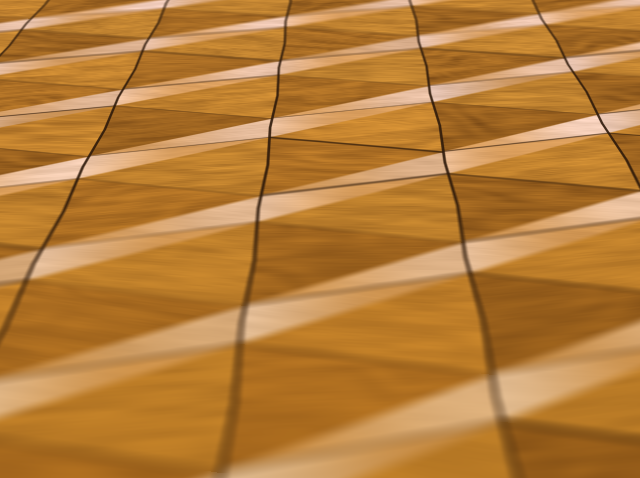
Give the GLSL for this pattern, as a Shadertoy shader.

```glsl
// Faceted teak panels seen at a low angle, receding to a horizon above the frame.
// Each column is a strip of triangles zigzagging between its two seams; every
// next column is shifted down. Blur grows away from a focus line.
#define HORIZON 0.697      // horizon height above the top edge
#define VANISH_X 0.706     // vanishing point across, in canvas heights
#define COLUMN_WIDTH 0.363 // column width per unit of depth
#define ROW_SCALE 6.453    // density of rows in depth
#define ROW_SHIFT 0.47     // offset between neighbouring columns
#define FOCUS_Y 0.27       // sharpest line, measured from the top
#define NEAR_BLUR 0.033
#define FAR_BLUR 0.013
#define SEAM_HALF 0.008    // half width of the column seams, in columns
#define GAP_HALF 0.011     // half width of the row gaps, in rows
#define GRAIN 0.30

const vec3 DARK = vec3(0.60, 0.38, 0.115);
const vec3 HONEY = vec3(0.75, 0.51, 0.175);
const vec3 TAN = vec3(0.81, 0.59, 0.33);
const vec3 PALE = vec3(0.90, 0.77, 0.66);
const vec3 SHADOW = vec3(0.17, 0.095, 0.035);

float hash(vec2 p) {
    vec3 q = fract(vec3(p.xyx) * 0.1031);
    q += dot(q, q.yzx + 33.33);
    return fract((q.x + q.y) * q.z);
}

float noise(vec2 p) {
    vec2 i = floor(p), f = fract(p);
    f = f * f * (3.0 - 2.0 * f);
    return mix(mix(hash(i), hash(i + vec2(1, 0)), f.x),
               mix(hash(i + vec2(0, 1)), hash(i + vec2(1, 1)), f.x), f.y);
}

float ramp(float x, float blur) { return smoothstep(-blur, blur, x); }

// Coverage of a blurred line with half width h
float line(float x, float h, float blur) { return ramp(x + h, blur) - ramp(x - h, blur); }

// Wood tone of one facet: 0 shaded, 1 right sheen, 2 left sheen, 3 lit
vec3 facetColor(int kind, vec2 tile, vec2 p, float detail) {
    vec2 seed = 40.0 + 7.0 * tile + 17.0 * float(kind);
    float tone = hash(seed), tilt = hash(seed + 3.7) - 0.5;
    vec2 g = vec2(p.x, p.y + 0.45 * tilt * p.x);

    // Broad figure bends around knots; fine fibres run along the board
    float warp = noise(g * vec2(2.6, 4.0) + seed);
    float bands = 0.5 + 0.5 * sin(34.0 * (g.y * 0.7 + 0.42 * warp) + 6.0 * tone);
    float streak = noise(g * vec2(4.0, 22.0) + seed) - 0.5;
    float fibre = noise(g * vec2(9.0, 95.0) + seed) - 0.5;
    float figure = (kind == 0 ? 0.75 : 0.3) * (bands * noise(g * vec2(4.0, 7.0) - seed) - 0.28);
    float grain = figure * mix(0.35, 1.0, detail) + streak * mix(0.3, 0.7, detail) + fibre * 0.45 * detail;

    vec3 color = HONEY;
    if (kind == 0) color = mix(DARK, HONEY, 0.25 * tone);
    if (kind == 1) color = mix(TAN, PALE, smoothstep(0.1, 0.9, p.x) * (0.5 + 0.5 * tone));
    if (kind == 2) color = mix(PALE, TAN, smoothstep(0.0, 0.75, p.x + 0.35 * tone));
    if (kind == 3) color = mix(HONEY, DARK, 0.45 * tone * (1.0 - 0.5 * p.x));
    float strength = (kind == 1 || kind == 2) ? 0.45 * GRAIN : GRAIN;
    return color * (1.0 - strength * grain * vec3(0.85, 1.0, 1.25)) * (0.96 + 0.09 * tone);
}

// One column: x runs across it, s counts rows towards the viewer
vec3 columnColor(float column, float x, float s, float blur, float detail) {
    x = clamp(x, 0.0, 1.0);
    float t = s - ROW_SHIFT * column;
    float top = 0.2 * x;
    float row = floor(t - top);
    float w = t - row;
    float edges[5] = float[5](top, mix(0.72, 0.2, x), mix(0.72, 0.47, x), mix(1.0, 0.47, x), top + 1.0);

    // Blend the triangles in order, including the neighbours above and below
    vec3 color = vec3(0);
    for (int k = 0; k < 6; k++) {
        int order = k + 3;
        vec2 tile = vec2(column, row + float(order / 4) - 1.0);
        vec3 facet = facetColor(order % 4, tile, vec2(x, t), detail);
        color = k == 0 ? facet : mix(color, facet, ramp(w - edges[k - 1], blur));
    }

    // Thin gaps between boards, unevenly closed
    for (int k = 0; k < 3; k++) {
        float wear = hash(vec2(column + 20.0, 2.0 * row + float(k) + 50.0));
        float gap = line(w - edges[k * 2], GAP_HALF * mix(0.25, 1.0, wear * wear), blur);
        color = mix(color, SHADOW, gap * 0.75);
    }
    return color;
}

void mainImage(out vec4 fragColor, in vec2 fragCoord) {
    vec2 p = fragCoord / iResolution.y;
    float y = 1.0 - p.y;

    // Project onto the floor
    float depth = y + HORIZON;
    float span = COLUMN_WIDTH * depth;
    float u = (p.x - VANISH_X) / span + 0.394;
    float s = 6.556 - ROW_SCALE / depth;

    // Relief makes the seams zigzag slightly
    float seam = floor(u + 0.5);
    float near = cos(3.14159 * u);
    u += 0.035 * (abs(fract(s - ROW_SHIFT * seam + 0.14) - 0.5) - 0.25) * near * near;

    // Depth of field
    float away = y - FOCUS_Y;
    float blur = 0.0012 + NEAR_BLUR * pow(max(away, 0.0), 1.3) + FAR_BLUR * max(-away, 0.0);
    blur = max(blur, 0.8 / iResolution.y);
    float detail = 1.0 / (1.0 + pow(blur * 130.0, 2.0));
    float rowBlur = blur * ROW_SCALE / (depth * depth);
    float columnBlur = blur / span;

    // Join the two columns meeting at the nearest seam
    seam = floor(u + 0.5);
    float side = u - seam;
    vec3 color = mix(columnColor(seam - 1.0, side + 1.0, s, rowBlur, detail),
                     columnColor(seam, side, s, rowBlur, detail), ramp(side, columnBlur));
    color = mix(color, SHADOW, 0.9 * line(side, SEAM_HALF, columnBlur));

    // Paler haze far away, warmer wood up close
    color *= mix(vec3(1.03, 1.03, 1.12), vec3(1.0, 0.97, 0.86), smoothstep(0.0, 1.0, y));
    fragColor = vec4(clamp(color, 0.0, 1.0), 1.0);
}
```
